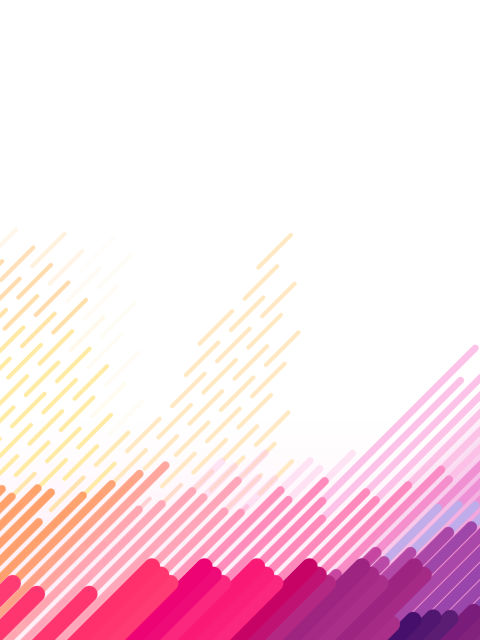
Write a Shadertoy shader that draws this background.

```glsl
// Lengths are in canvas widths
const float PITCH = 0.03646;        // lane spacing, measured along x
const float LANE_ORIGIN = -0.2378;  // x - y of lane zero
const float DASH_PERIOD = 0.1875;   // measured along x + y
const float DASH_TIP = 1.4497;
const float DASH_LENGTH = 0.0957;
const float DASH_RADIUS = 0.0043;
const float PALE_RADIUS = 0.0072;
const float STREAK_RADIUS = 0.0084;
const float VIOLET_RADIUS = 0.0120;
const float FRONT_RADIUS = 0.0172;
const float ENDLESS = 9.0;

const vec3 PEACH = vec3(1.0, 0.91, 0.76);
const vec3 YELLOW = vec3(1.0, 0.92, 0.64);
const vec3 APRICOT = vec3(1.0, 0.86, 0.68);
const vec3 ORANGE = vec3(1.0, 0.61, 0.39);
const vec3 SALMON = vec3(1.0, 0.64, 0.71);
const vec3 PINK = vec3(1.0, 0.52, 0.72);
const vec3 ORCHID = vec3(0.93, 0.55, 0.83);
const vec3 BLUSH = vec3(0.99, 0.75, 0.90);
const vec3 LAVENDER = vec3(0.73, 0.69, 0.93);
const vec3 MAGENTA = vec3(0.75, 0.22, 0.60);
const vec3 VIOLET = vec3(0.50, 0.20, 0.64);
const vec3 CORAL = vec3(1.0, 0.19, 0.42);
const vec3 CRIMSON = vec3(0.93, 0.01, 0.45);
const vec3 ROSE = vec3(0.98, 0.10, 0.46);
const vec3 WINE = vec3(0.78, 0.01, 0.40);
const vec3 PLUM = vec3(0.62, 0.14, 0.51);
const vec3 INDIGO = vec3(0.27, 0.06, 0.42);

// Layered sines, roughly -1 to 1
float jitter(float k) {
    return 0.5 * (sin(k * 2.4) + sin(k * 5.1 + 1.0));
}

float laneOffset(float k) {
    return LANE_ORIGIN + k * PITCH;
}

// Coverage of a diagonal capsule on lane k whose upper tip is at tipY
float capsule(vec2 p, float k, float tipY, float len, float radius) {
    float across = (p.x - p.y - laneOffset(k)) * 0.7071;
    float along = (p.x + p.y - laneOffset(k) - 2.0 * tipY) * 0.7071;
    float d = length(vec2(across, max(max(along, -along - len), 0.0))) - radius;
    float aa = 0.75 / iResolution.x;
    return 1.0 - smoothstep(-aa, aa, d);
}

// Staggered thin dashes, faded by the place of each tip
vec3 addDashes(vec3 color, vec2 p, float k) {
    float base = DASH_TIP + 0.5 * DASH_PERIOD * mod(k, 2.0);
    float tipSum = base + DASH_PERIOD * ceil((p.x + p.y - base - 0.02) / DASH_PERIOD);
    vec2 tip = 0.5 * (tipSum + vec2(1.0, -1.0) * laneOffset(k));

    float leftEdge = 0.165 + 0.3 * (0.76 - tip.y);
    float left = mix(0.13, 1.0, 1.0 - smoothstep(leftEdge, leftEdge + 0.03, tip.x));
    left *= step(tip.x, 0.30) * (1.0 - smoothstep(0.80, 0.88, tip.y));
    float middle = step(0.325 + 0.7 * (tip.y - 0.465), tip.x)
                 * step(tip.x, min(0.6076 + 0.075 * (0.8438 - tip.y), 0.625));

    vec3 warm = mix(YELLOW, APRICOT, smoothstep(0.62, 0.76, tip.y));
    vec3 tint = mix(warm, PEACH, smoothstep(0.22, 0.32, tip.x));
    tint = mix(BLUSH, tint, smoothstep(0.22, 0.38, tip.y));
    return mix(color, tint, capsule(p, k, tip.y, DASH_LENGTH, DASH_RADIUS) * max(left, middle));
}

// Long streaks: pale ones behind, then saturated, lavender and violet ones
vec3 addStreaks(vec3 color, vec2 p, float k) {
    float paleTip = k < 17.0 ? 0.36 + 0.04 * jitter(k) : 0.608 - 0.067 * mod(k - 17.0, 2.0);
    float pale = capsule(p, k, paleTip, ENDLESS, PALE_RADIUS);
    color = mix(color, BLUSH, pale * step(9.0, k) * (k < 17.0 ? 0.4 : 0.95));

    float tipY = 0.295 + 0.05 * jitter(k) + 0.043 * max(k - 21.0, 0.0);
    tipY += 0.04 * smoothstep(3.0, 5.0, k) * (1.0 - smoothstep(6.0, 8.0, k));
    vec3 tint = mix(ORANGE, SALMON, smoothstep(3.0, 8.0, k));
    tint = mix(tint, PINK, smoothstep(10.0, 16.0, k));
    tint = mix(tint, ORCHID, smoothstep(20.0, 25.0, k));
    color = mix(color, tint, 0.92 * capsule(p, k, tipY, ENDLESS, STREAK_RADIUS));

    float lavender = capsule(p, k, 0.28 + 0.02 * jitter(k + 5.0), ENDLESS, STREAK_RADIUS);
    color = mix(color, LAVENDER, 0.9 * lavender * step(24.0, k));

    float violetTip = 0.135 + 0.021 * (k - 22.0) + 0.03 * jitter(k + 9.0);
    float violet = capsule(p, k, violetTip, ENDLESS, VIOLET_RADIUS);
    vec3 violetTint = mix(MAGENTA, VIOLET, smoothstep(22.0, 30.0, k) * (0.7 + 0.3 * jitter(k)));
    return mix(color, violetTint, 0.85 * violet * step(22.0, k));
}

// Thick front capsules: tips step down in groups of three, sparse at the left
vec3 addFront(vec3 color, vec2 p, float k) {
    float stepInGroup = mod(k + 1.0, 3.0);
    bool sparse = k > 3.0 && mod(k * k, 5.0) == 1.0;
    float present = (k > 10.0 || sparse) ? 1.0 : 0.0;
    float tipY = 0.153 - 0.0174 * stepInGroup;
    tipY -= 0.04 * step(5.0, k) * step(k, 10.0);
    if (k > 27.0) tipY = 0.045 + 0.015 * jitter(k);

    vec3 tint = mix(CORAL, CRIMSON, step(14.0, k));
    tint = mix(tint, ROSE, step(16.0, k));
    tint = mix(tint, WINE, step(20.0, k));
    tint = mix(tint, PLUM, smoothstep(20.0, 23.0, k));
    tint = mix(tint, INDIGO, step(29.0, k) * (1.0 - 0.6 * step(32.0, k)));
    tint = mix(tint, PINK, 0.06 * stepInGroup);
    return mix(color, tint, present * capsule(p, k, tipY, ENDLESS, FRONT_RADIUS));
}

void mainImage(out vec4 fragColor, in vec2 fragCoord) {
    vec2 p = fragCoord / iResolution.x;
    float lane = (p.x - p.y - LANE_ORIGIN) / PITCH;
    float k = floor(lane + 0.5);

    // White ground with a soft haze below
    vec3 color = mix(vec3(1.0), BLUSH, 0.25 * (1.0 - smoothstep(0.1, 0.5, p.y)));
    color = mix(color, ORCHID, 0.8 * smoothstep(19.0, 28.0, lane));

    color = addDashes(color, p, k);
    for (float i = 1.0; i >= -1.0; i--) color = addStreaks(color, p, k + i);
    for (float i = 1.0; i >= -1.0; i--) color = addFront(color, p, k + i);
    fragColor = vec4(color, 1.0);
}
```
